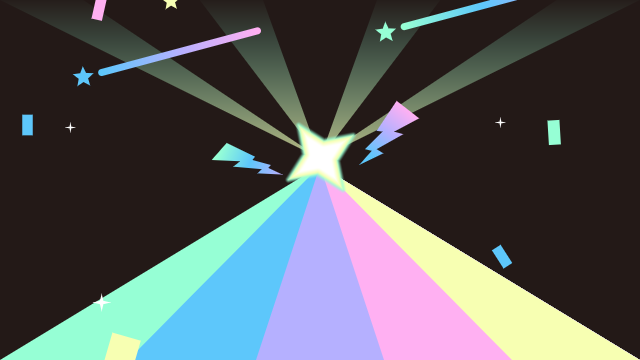
Write a Shadertoy shader that draws this background.

```glsl
// A glowing star throws a pastel rainbow fan downward and four fading spotlights upward,
// amid shooting stars, lightning bolts, confetti and sparkles on a dark ground.
// Every shape is a signed distance on a 768 x 432 unit stage, with y running down.

const vec3 NIGHT = vec3(.137, .098, .09);
const vec3 GREEN = vec3(.59, 1., .835);
const vec3 BLUE = vec3(.365, .78, .985);
const vec3 LAVENDER = vec3(.71, .69, 1.);
const vec3 PINK = vec3(1., .69, .95);
const vec3 YELLOW = vec3(.97, 1., .7);

float pixelSize;

void paint(inout vec3 base, vec3 ink, float dist) {
    base = mix(base, ink, clamp(.5 - dist / pixelSize, 0., 1.));
}

vec3 ramp(vec3 a, vec3 b, vec3 c, float t) {
    t = 2. * clamp(t, 0., 1.);
    return t < 1. ? mix(a, b, t) : mix(b, c, t - 1.);
}

// Position along a-b (0 to 1) and distance to that segment
vec2 segment(vec2 p, vec2 a, vec2 b) {
    float t = clamp(dot(p - a, b - a) / dot(b - a, b - a), 0., 1.);
    return vec2(t, length(p - mix(a, b, t)));
}

// Star with n points, turned clockwise from upright
float star(vec2 p, float n, float outer, float inner, float turn) {
    float halfStep = 3.14159 / n;
    float a = abs(mod(atan(p.x, -p.y) - turn + halfStep, 2. * halfStep) - halfStep);
    vec2 q = length(p) * vec2(cos(a), sin(a));
    vec2 tip = vec2(outer, 0.);
    vec2 notch = inner * vec2(cos(halfStep), sin(halfStep));
    vec2 e = notch - tip, w = q - tip;
    return segment(q, tip, notch).y * sign(e.y * w.x - e.x * w.y);
}

float box(vec2 p, vec2 halfSize, float tilt) {
    float c = cos(tilt), s = sin(tilt);
    vec2 q = abs(vec2(c * p.x + s * p.y, c * p.y - s * p.x)) - halfSize;
    return length(max(q, 0.)) + min(max(q.x, q.y), 0.);
}

// Jagged outline, inside found by crossing count
float bolt(vec2 p, vec2 v[11]) {
    float dist = 1e5, side = 1.;
    for (int i = 0; i < 11; i++) {
        vec2 a = v[i], b = v[(i + 1) % 11];
        dist = min(dist, segment(p, a, b).y);
        if ((a.y > p.y) != (b.y > p.y) &&
            p.x < a.x + (b.x - a.x) * (p.y - a.y) / (b.y - a.y)) side = -side;
    }
    return side * dist;
}

// Area between two rays x = low * y and x = high * y
float wedge(vec2 q, float low, float high) {
    return max((low * q.y - q.x) / length(vec2(1., low)),
               (q.x - high * q.y) / length(vec2(1., high)));
}

void mainImage(out vec4 fragColor, in vec2 fragCoord) {
    pixelSize = 432. / iResolution.y;
    vec2 p = vec2(384. + (fragCoord.x - .5 * iResolution.x) * pixelSize,
                  432. - fragCoord.y * pixelSize);
    vec3 color = NIGHT;

    // Spotlights, mirrored about the middle
    vec2 q = vec2(abs(p.x - 384.), 190. - p.y);
    float rise = clamp(q.y / 190., 0., 1.);
    vec3 light = mix(NIGHT, mix(YELLOW, GREEN, min(rise * 1.3, 1.)), .02 + .69 * (1. - rise));
    paint(color, light, max(-q.y, min(wedge(q, .36, .76), wedge(q, 1.495, 2.02))));

    // Rainbow fan
    vec3 bands[5] = vec3[5](GREEN, BLUE, LAVENDER, PINK, YELLOW);
    q = p - vec2(384., 199.);
    for (int i = 0; i < 5; i++) {
        float left = 1.648 * (float(i) / 2.5 - 1.);
        paint(color, bands[i], max(-q.y, wedge(q, left, 1.648)));
    }

    // Shooting star trails
    vec2 trail = segment(p, vec2(122., 87.), vec2(309., 37.));
    paint(color, ramp(BLUE, LAVENDER, PINK, trail.x), trail.y - 4.2);
    trail = segment(p, vec2(485., 32.), vec2(672., -18.));
    paint(color, ramp(GREEN, BLUE, LAVENDER, trail.x), trail.y - 4.2);

    // Five-pointed stars: x, y, radius
    vec3 stars[3] = vec3[3](vec3(100., 92.5, 13.), vec3(463., 39., 13.), vec3(205., 1.5, 11.5));
    vec3 starInks[3] = vec3[3](BLUE, GREEN, YELLOW);
    for (int i = 0; i < 3; i++)
        paint(color, starInks[i], star(p - stars[i].xy, 5., stars[i].z, stars[i].z * .46, -.05));

    // Confetti: centre and half size, then tilt
    vec4 confetti[5] = vec4[5](vec4(119.3, 9., 6.4, 15.), vec4(33., 150., 6.3, 12.4),
        vec4(665., 159., 7.2, 14.7), vec4(602.5, 308., 6.2, 13.), vec4(145., 428., 17.7, 25.));
    float tilts[5] = float[5](.22, 0., -.06, -.57, .28);
    vec3 paperInks[5] = vec3[5](PINK, BLUE, GREEN, BLUE, YELLOW);
    for (int i = 0; i < 5; i++)
        paint(color, paperInks[i], box(p - confetti[i].xy, confetti[i].zw, tilts[i]));

    // Lightning bolts
    float leftBolt = bolt(p, vec2[11](vec2(272, 171.5), vec2(306, 188), vec2(303, 192),
        vec2(325, 198), vec2(322, 201.5), vec2(339, 209.5), vec2(309, 208), vec2(314, 203),
        vec2(280, 200), vec2(288, 193.5), vec2(254, 192)));
    paint(color, ramp(GREEN, BLUE, LAVENDER, segment(p, vec2(264, 180), vec2(336, 209)).x), leftBolt);
    float rightBolt = bolt(p, vec2[11](vec2(476, 121), vec2(503, 142), vec2(473, 158),
        vec2(484, 161), vec2(452, 179), vec2(460, 184), vec2(431, 198), vec2(446, 181),
        vec2(438, 179), vec2(459, 158), vec2(452, 157)));
    paint(color, ramp(PINK, LAVENDER, BLUE, segment(p, vec2(487, 130), vec2(443, 186)).x), rightBolt);

    // Sparkles: x, y, radius
    vec3 sparkles[3] = vec3[3](vec3(84.5, 153., 5.8), vec3(600.5, 147., 5.8), vec3(122., 363., 10.5));
    for (int i = 0; i < 3; i++)
        paint(color, vec3(1.), star(p - sparkles[i].xy, 4., sparkles[i].z, sparkles[i].z * .28, 0.));

    // Central star with a white core and a green rim glow
    float glow = star(p - vec2(385., 189.), 4., 47., 20., .97);
    vec3 glowInk = mix(GREEN, YELLOW, smoothstep(2., -3., glow));
    glowInk = mix(glowInk, vec3(1.), smoothstep(-1., -8., glow));
    color = mix(color, glowInk, smoothstep(5., -1., glow));
    fragColor = vec4(color, 1.);
}
```
